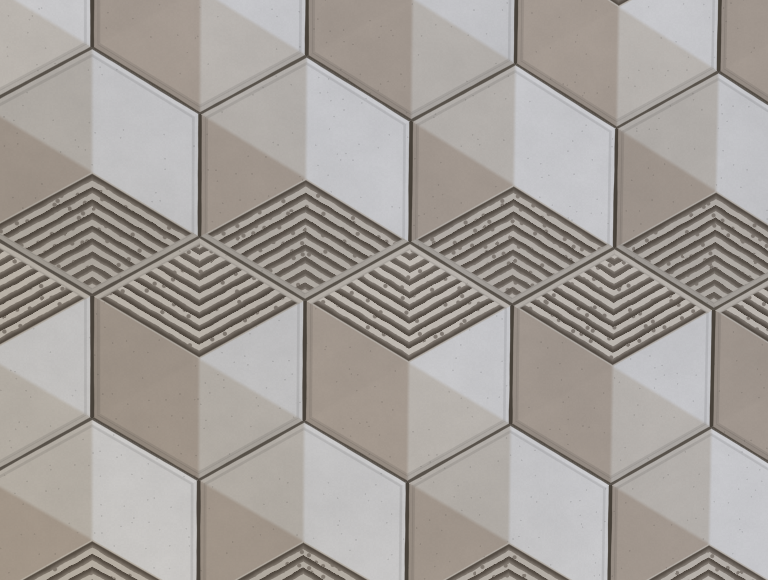
Reproduce this pattern procedurally as a WebGL 2 fragment shader.

```glsl
#version 300 es
precision highp float;

uniform vec2 u_resolution;
out vec4 outColor;

const vec3 LIGHT = vec3(0.762, 0.762, 0.768);
const vec3 PALE = vec3(0.690, 0.672, 0.650);
const vec3 TAN = vec3(0.622, 0.582, 0.545);
const vec3 RIDGE = vec3(0.715, 0.692, 0.662);
const vec3 GROOVE = vec3(0.500, 0.470, 0.440);
const vec3 DEEP = vec3(0.320, 0.290, 0.260);
const vec3 JOINT = vec3(0.270, 0.245, 0.215);

const float TILE = 0.2822;      // tile width as a share of the canvas width
const float ROW = 0.866;        // row spacing in tile widths
const float SLOPE = 0.5774;     // slope of the slanted hexagon edges
const float RIM = 0.031;        // bevel width
const float PITCH = 0.0605;     // distance between ridges

float hash(vec2 c) {
  return fract(sin(dot(c, vec2(127.1, 311.7))) * 43758.5);
}

// Distance to the nearest cell point, and that cell's random value
vec2 cellular(vec2 p) {
  vec2 base = floor(p), best = vec2(9.0, 0.0);
  for (int j = -1; j <= 1; j++)
    for (int i = -1; i <= 1; i++) {
      vec2 cell = base + vec2(i, j);
      vec2 point = cell + vec2(hash(cell), hash(cell + 41.3));
      float d = distance(p, point);
      if (d < best.x) best = vec2(d, hash(cell + 17.9));
    }
  return best;
}

// Layered sines, roughly -1 to 1
float waves(vec2 p) {
  float sum = 0.0, amp = 0.5;
  for (int i = 0; i < 5; i++) {
    sum += amp * sin(p.x + 1.6 * sin(p.y + float(i)));
    p = mat2(1.3, 1.4, -1.4, 1.3) * p + 2.3;
    amp *= 0.62;
  }
  return sum;
}

// Slight perspective from canvas to tile units
vec2 tilePlane(vec2 uv, float top) {
  float u = (uv.x - 0.120) / TILE;
  float v = (uv.y - top + 0.224) / 0.2422 + 0.0355 * u;
  return vec2(u, v * ROW) / (1.0 - 0.014 * u + 0.006 * v);
}

// Local position in the nearest hexagon; z is 1 on odd rows
vec3 hexCell(vec2 p) {
  vec2 s = vec2(1.0, 2.0 * ROW);
  vec2 even = mod(p + 0.5 * s, s) - 0.5 * s;
  vec2 odd = mod(p, s) - 0.5 * s;
  return dot(even, even) < dot(odd, odd) ? vec3(even, 0.0) : vec3(odd, 1.0);
}

// Four plain facets above the centre, softly creased
vec3 facets(vec2 q, float odd, float soft) {
  vec3 upperLeft = mix(PALE, TAN * 1.015, odd);
  vec3 upperRight = mix(LIGHT, PALE * 1.025, odd);
  float aboveLeft = smoothstep(-soft, soft, dot(q, vec2(0.5, ROW)));
  float aboveRight = smoothstep(-soft, soft, dot(q, vec2(-0.5, ROW)));
  vec3 left = mix(TAN, upperLeft, aboveLeft);
  vec3 right = mix(LIGHT, upperRight, aboveRight);
  return mix(left, right, smoothstep(-soft, soft, q.x));
}

// Stepped chevrons: shadowed groove followed by a raised ridge
vec3 chevrons(float depth, float odd, float chip, float px) {
  float f = fract(depth / PITCH), aa = 0.8 * px / PITCH;
  float ridge = smoothstep(0.5 - aa, 0.5 + aa, f) * (1.0 - smoothstep(1.0 - aa, 1.0, f));
  float fade = 0.45 * smoothstep(0.1, 0.55, depth);
  vec3 groove = mix(DEEP, GROOVE, max(smoothstep(0.05, 0.55, f), fade));
  vec3 top = RIDGE * mix(0.97, 1.03, odd);
  return mix(groove, mix(top, GROOVE, chip), ridge);
}

void main() {
  vec2 uv = gl_FragCoord.xy / u_resolution.x;
  float px = 1.0 / (u_resolution.x * TILE);
  vec2 p = tilePlane(uv, u_resolution.y / u_resolution.x);
  vec3 cell = hexCell(p);
  vec2 id = round((p - cell.xy) * vec2(2.0, 1.0 / ROW));
  float odd = cell.z;
  vec2 q = vec2(cell.x, cell.y * (1.0 - 2.0 * odd));

  // Distance to the tile edge and its outward normal
  vec2 a = abs(cell.xy);
  float slant = dot(a, vec2(0.5, ROW));
  float edge = 0.5 - max(a.x, slant);
  float upright = step(slant, a.x);
  vec2 normal = sign(cell.xy) * mix(vec2(0.5, ROW), vec2(1.0, 0.0), upright);

  // Facets with carved chevrons on the opposite side
  vec2 pits = cellular(p * 25.0);
  float chip = (1.0 - smoothstep(0.16, 0.34, pits.x)) * step(0.6, pits.y);
  float depth = -q.y - SLOPE * a.x;
  float carved = depth - 0.008 + 0.0025 * waves(p * 34.0);
  vec3 color = facets(q, odd, 0.012);
  float zone = smoothstep(-px, px, depth - 0.008) * smoothstep(-px, px, edge - RIM);
  vec3 rimColor = mix(color, RIDGE * 0.97, smoothstep(-px, px, depth));
  color = mix(rimColor, chevrons(max(carved, 0.0), odd, chip, px), zone);

  // Stains, pinholes, fine grain and tone of each tile
  float stain = waves(p * 3.1 + id * 1.7) * 0.018 + waves(p * 19.0) * 0.008;
  float pinhole = (1.0 - smoothstep(0.05, 0.15, pits.x)) * step(0.87, pits.y);
  color *= 1.0 + stain + 0.045 * (hash(id) - 0.5) - 0.09 * pinhole * (1.0 - zone);
  color *= 1.0 + 0.014 * (hash(floor(p * 140.0)) - 0.5);
  color *= mix(vec3(1.0, 0.985, 0.955), vec3(1.0, 1.002, 1.012), clamp(uv.x + uv.y, 0.0, 1.0));

  // Bevel lit from the upper right, then the open joint
  float bevel = 1.0 - smoothstep(RIM - 0.006, RIM, edge);
  float crease = 1.0 - smoothstep(0.003, 0.003 + 1.5 * px, abs(edge - RIM));
  float facing = dot(normal, vec2(0.53, 0.85));
  color *= 1.0 + bevel * (0.06 * facing - 0.03) - 0.08 * crease * (1.0 - zone);
  float width = mix(0.0065, 0.0085, upright) + 0.0015 * waves(p * 9.0);
  float joint = 1.0 - smoothstep(width - px * 0.7, width + px * 0.9, edge);
  color = mix(color, JOINT, joint * mix(0.82, 0.97, upright));

  outColor = vec4(color, 1.0);
}
```
